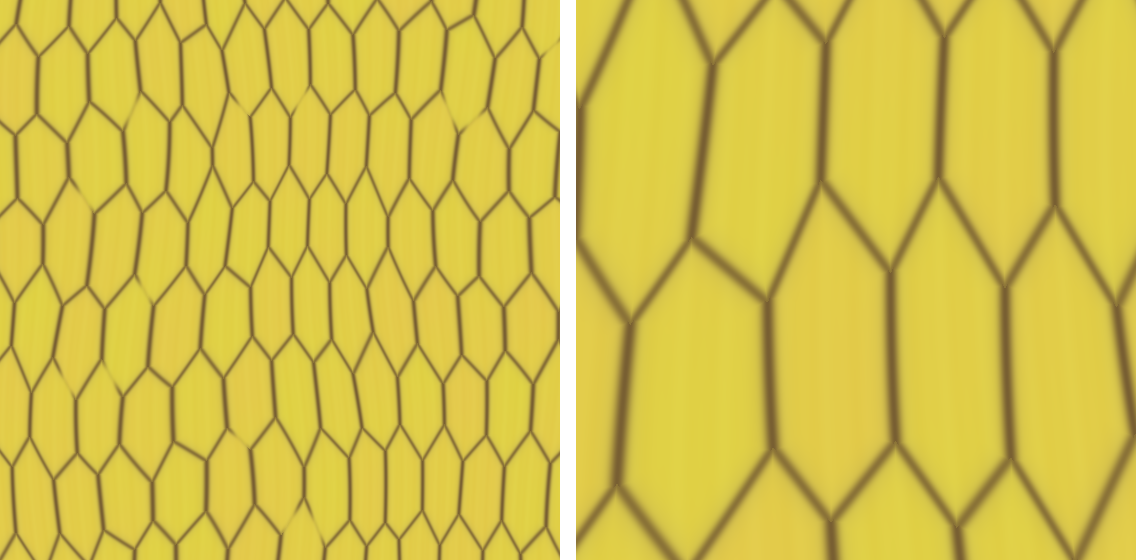
Left, the full canvas; right, a detail of the centre.
This pattern is drawn by a three.js fragment shader. Its source:

```glsl
// Yellow scales: tall, irregular hexagonal cells parted by soft brown seams.
varying vec2 vUv;

#define COLUMNS 12.6
#define ROWS 6.6
#define ROW_PITCH 0.8
#define JITTER vec2(0.26, 0.2)
#define SEAM_WIDTH 0.0029
#define HALO_WIDTH 0.0072
#define BROKEN_SHARE 0.09
#define SCALE_COLOR vec3(0.885, 0.808, 0.282)
#define HALO_COLOR vec3(0.76, 0.70, 0.33)
#define SEAM_COLOR vec3(0.45, 0.35, 0.19)

float hash(vec2 p) {
  return fract(sin(dot(p, vec2(127.1, 311.7))) * 4375.85);
}

// Centre of a scale: staggered rows, each centre nudged, a few much further.
vec2 scaleCenter(vec2 id) {
  vec2 nudge = vec2(hash(id), hash(id + 37.3)) - 0.5;
  float strength = mix(0.75, 1.9, pow(hash(id + 71.9), 4.0));
  vec2 lattice = vec2(id.x + 0.5 * mod(id.y, 2.0), id.y * ROW_PITCH);
  return lattice + nudge * JITTER * strength;
}

// Slow drift that bends the rows and varies the column widths.
vec2 drift(vec2 uv) {
  float x = 0.20 * sin(uv.x * 8.0 + uv.y * 3.0) + 0.12 * sin(uv.y * 9.0 - uv.x * 5.0);
  float y = 0.11 * sin(uv.x * 6.5 + 1.0) + 0.06 * sin(uv.x * 13.0 - uv.y * 5.0);
  return vec2(x, y);
}

float bell(float d, float width) {
  return exp(-0.5 * d * d / (width * width));
}

void main() {
  vec2 density = vec2(COLUMNS, ROWS * ROW_PITCH);
  vec2 p = vUv * density + vec2(0.5, 0.2 * ROW_PITCH) + drift(vUv);
  float row = floor(p.y / ROW_PITCH + 0.5);
  vec2 base = vec2(floor(p.x - 0.5 * mod(row, 2.0) + 0.5), row);

  // Nearest scale
  vec2 nearestId = base;
  vec2 toNearest = vec2(0.0);
  float nearest = 100.0;
  for (int j = -2; j <= 2; j++) {
    for (int i = -2; i <= 2; i++) {
      vec2 id = base + vec2(float(i), float(j));
      vec2 toCenter = scaleCenter(id) - p;
      float d = dot(toCenter, toCenter);
      if (d < nearest) {
        nearest = d;
        nearestId = id;
        toNearest = toCenter;
      }
    }
  }

  // Seams shared with the neighbours
  float seam = 0.0;
  float halo = 0.0;
  for (int j = -2; j <= 2; j++) {
    for (int i = -2; i <= 2; i++) {
      vec2 id = nearestId + vec2(float(i), float(j));
      if (i == 0 && j == 0) continue;
      vec2 toCenter = scaleCenter(id) - p;
      vec2 normal = normalize(toCenter - toNearest);
      vec2 toMiddle = 0.5 * (toCenter + toNearest);
      float d = dot(toMiddle, normal) / length(normal * density);
      float upright = smoothstep(0.6, 0.95, abs(normal.x));

      // Some slanted seams fade out between their ends
      float along = abs(dot(toMiddle, vec2(-normal.y, normal.x)));
      float broken = step(hash(id + nearestId + 11.7), BROKEN_SHARE) * (1.0 - upright);
      float ink = 1.0 - 0.85 * broken * (1.0 - smoothstep(0.06, 0.3, along));

      float width = SEAM_WIDTH * mix(0.88, 1.08, upright);
      seam = max(seam, ink * mix(0.76, 0.95, upright) * bell(d, width));
      halo = max(halo, ink * bell(d, HALO_WIDTH));
    }
  }

  // Faint tint of each scale, with lengthwise streaks
  float tint = hash(nearestId + 5.1) - 0.5;
  float phase = 6.28 * hash(nearestId + 23.0);
  float streak = sin(toNearest.x * 17.0 + phase) + 0.6 * sin(toNearest.x * 39.0 - phase);
  float cloud = sin(vUv.x * 31.0 + phase) * sin(vUv.y * 23.0 + phase);
  vec3 color = SCALE_COLOR + tint * vec3(0.012, -0.022, 0.018);
  color += streak * vec3(0.002, 0.005, 0.006) + cloud * vec3(0.003, -0.006, 0.007);

  color = mix(color, HALO_COLOR, 0.42 * halo);
  color = mix(color, SEAM_COLOR, seam);
  gl_FragColor = vec4(color, 1.0);
}
```
